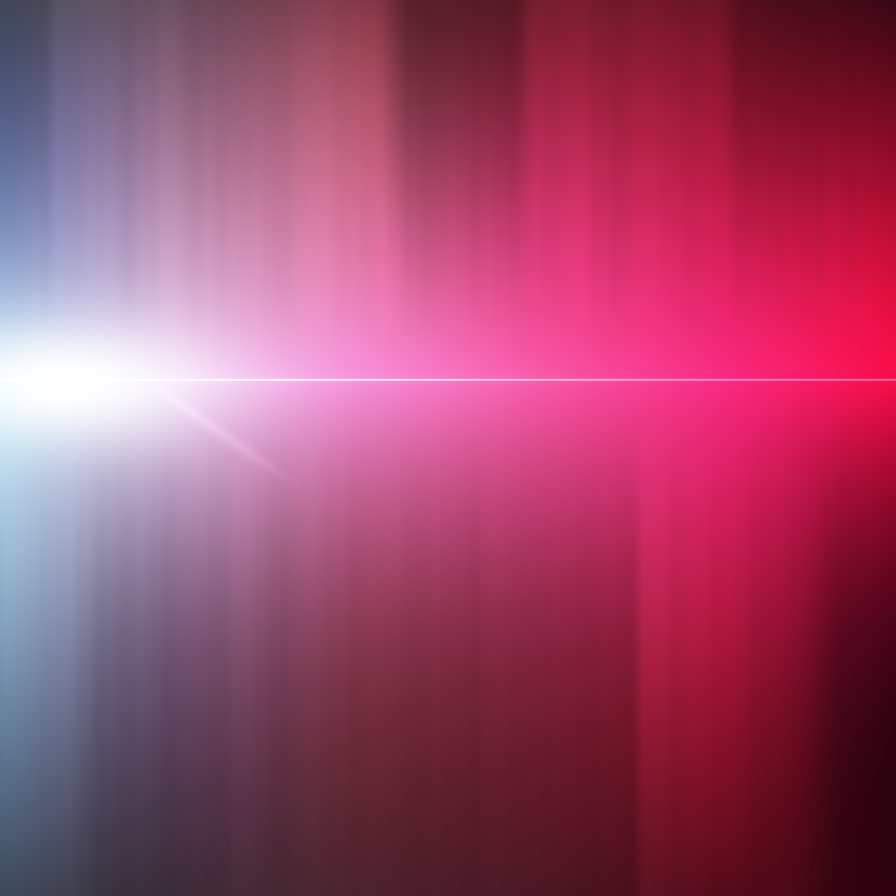
A WebGL 1 fragment shader for this background:

```glsl
precision highp float;
// Draws a glowing horizon line with a white flare and soft vertical curtains of light.

uniform vec2 u_resolution;

const float HORIZON_Y = 0.5762;
const float UPPER_MID = 0.477;      // where the middle colours sit, horizon = 0, rim = 1
const float LOWER_MID = 0.4;
const float LINE_HALF_WIDTH = 0.0011;
const vec3 LINE_LEFT = vec3(1.0, 1.0, 1.0);
const vec3 LINE_RIGHT = vec3(0.86, 0.50, 0.80);
const vec2 FLARE_CENTER = vec2(0.075, 0.572);
const vec2 FLARE_SIZE = vec2(0.15, 0.062);
const vec2 RAY_START = vec2(0.17, 0.570);
const vec2 RAY_END = vec2(0.34, 0.452);
const float RAY_STRENGTH = 0.05;
const float STREAK_STRENGTH = 0.09;

// Six evenly spaced colours blended from left to right.
vec3 ramp(float x, vec3 a, vec3 b, vec3 c, vec3 d, vec3 e, vec3 f) {
  float t = x * 5.0;
  vec3 color = mix(a, b, clamp(t, 0.0, 1.0));
  color = mix(color, c, clamp(t - 1.0, 0.0, 1.0));
  color = mix(color, d, clamp(t - 2.0, 0.0, 1.0));
  color = mix(color, e, clamp(t - 3.0, 0.0, 1.0));
  return mix(color, f, clamp(t - 4.0, 0.0, 1.0));
}

// Palettes for the horizon, the middle heights and the rims.
vec3 horizonColor(float x) {
  return ramp(x, vec3(0.85, 0.97, 1.0), vec3(0.95, 0.85, 0.98), vec3(0.97, 0.56, 0.86),
                 vec3(0.98, 0.35, 0.67), vec3(0.98, 0.17, 0.52), vec3(0.98, 0.05, 0.28));
}

vec3 upperMidColor(float x) {
  return ramp(x, vec3(0.47, 0.55, 0.74), vec3(0.72, 0.54, 0.67), vec3(0.83, 0.43, 0.57),
                 vec3(0.83, 0.21, 0.42), vec3(0.80, 0.12, 0.31), vec3(0.78, 0.06, 0.22));
}

vec3 topColor(float x) {
  return ramp(x, vec3(0.30, 0.33, 0.40), vec3(0.42, 0.31, 0.37), vec3(0.53, 0.22, 0.29),
                 vec3(0.50, 0.13, 0.20), vec3(0.47, 0.085, 0.17), vec3(0.31, 0.03, 0.10));
}

vec3 lowerMidColor(float x) {
  return ramp(x, vec3(0.55, 0.68, 0.78), vec3(0.62, 0.48, 0.63), vec3(0.67, 0.30, 0.43),
                 vec3(0.69, 0.20, 0.36), vec3(0.72, 0.10, 0.28), vec3(0.42, 0.02, 0.13));
}

vec3 bottomColor(float x) {
  return ramp(x, vec3(0.23, 0.28, 0.34), vec3(0.29, 0.21, 0.26), vec3(0.34, 0.16, 0.21),
                 vec3(0.35, 0.105, 0.165), vec3(0.32, 0.04, 0.10), vec3(0.22, 0.01, 0.06));
}

// Smooth curve through three colours at heights 0, mid and 1.
vec3 heightBlend(vec3 low, vec3 middle, vec3 high, float mid, float h) {
  vec3 slope = (middle - low) / mid;
  vec3 bend = (high - middle) / (1.0 - mid) - slope;
  return low + slope * h + bend * h * (h - mid);
}

float softStep(float x, float edge, float halfWidth) {
  return smoothstep(edge - halfWidth, edge + halfWidth, x);
}

// Brightness of the hanging curtains on each side of the horizon.
float upperCurtain(float x) {
  return 0.85 + 0.15 * softStep(x, 0.055, 0.012)
       - 0.06 * softStep(x, 0.20, 0.015) + 0.06 * softStep(x, 0.30, 0.03)
       - 0.34 * softStep(x, 0.435, 0.025) + 0.26 * softStep(x, 0.585, 0.014)
       - 0.20 * softStep(x, 0.813, 0.018);
}

float lowerCurtain(float x) {
  return 1.0 - 0.17 * softStep(x, 0.092, 0.025) + 0.04 * softStep(x, 0.255, 0.015)
       - 0.03 * softStep(x, 0.43, 0.01) + 0.21 * softStep(x, 0.712, 0.008)
       - 0.25 * softStep(x, 0.915, 0.025);
}

float gradientAt(float cell) {
  return fract(sin(cell * 127.1 + 11.7) * 4375.85) * 2.0 - 1.0;
}

float gradientNoise(float x) {
  float cell = floor(x);
  float f = x - cell;
  float fade = f * f * f * (f * (f * 6.0 - 15.0) + 10.0);
  return mix(gradientAt(cell) * f, gradientAt(cell + 1.0) * (f - 1.0), fade);
}

void main() {
  vec2 uv = gl_FragCoord.xy / u_resolution;
  float pixel = 1.0 / u_resolution.y;
  float x = uv.x;
  float offset = uv.y - HORIZON_Y;

  // Colour fields above and below the horizon.
  float up = clamp(offset / (1.0 - HORIZON_Y), 0.0, 1.0);
  float down = clamp(-offset / HORIZON_Y, 0.0, 1.0);
  vec3 glow = horizonColor(x);
  vec3 upper = heightBlend(glow, upperMidColor(x), topColor(x), UPPER_MID, up);
  vec3 lower = heightBlend(glow, lowerMidColor(x), bottomColor(x), LOWER_MID, down);
  upper *= mix(1.0, upperCurtain(x), smoothstep(0.0, 1.0, up));
  lower *= mix(1.0, lowerCurtain(x), smoothstep(0.0, 0.6, down));
  vec3 color = mix(lower, upper, step(0.0, offset));

  // Fine vertical streaks.
  float seed = offset > 0.0 ? 3.0 : 57.0;
  float streak = gradientNoise(x * 24.0 + seed) + 0.5 * gradientNoise(x * 67.0 + seed);
  color *= 1.0 + STREAK_STRENGTH * streak * smoothstep(0.0, 0.4, up + down);

  // White flare and its faint slanting ray.
  vec2 fromFlare = (uv - FLARE_CENTER) / FLARE_SIZE;
  color = mix(color, vec3(1.0), exp(-dot(fromFlare, fromFlare)));
  vec2 ray = RAY_END - RAY_START;
  float along = clamp(dot(uv - RAY_START, ray) / dot(ray, ray), 0.0, 1.0);
  float rayDistance = length(uv - RAY_START - ray * along);
  color += RAY_STRENGTH * sin(along * 3.1416) * exp(-pow(rayDistance / 0.006, 2.0));

  // Bright horizon line.
  float line = 1.0 - smoothstep(LINE_HALF_WIDTH - 0.5 * pixel, LINE_HALF_WIDTH + 0.5 * pixel, abs(offset));
  float halo = 0.15 * exp(-abs(offset) / 0.004) * (1.0 - x);
  vec3 lineColor = mix(LINE_LEFT, LINE_RIGHT, smoothstep(0.3, 1.0, x));
  color = mix(color, lineColor, max(line * mix(1.0, 0.75, x), halo));

  gl_FragColor = vec4(clamp(color, 0.0, 1.0), 1.0);
}
```
